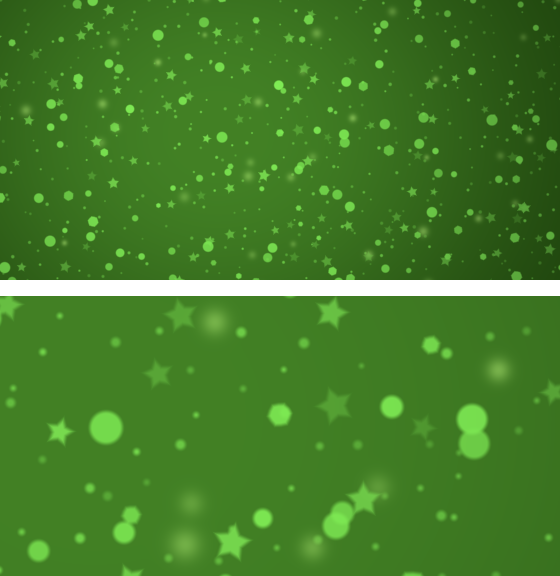
Top: the whole. Bottom: its middle third, enlarged.
This background is drawn by a Shadertoy shader. Its source:

```glsl
// Green confetti: discs, hexagons, stars, soft glows and fine specks strewn over
// a vignetted gradient. Each layer is a jittered grid whose cells hold at most
// one shape, drawn with distance functions. Lengths are in canvas heights.

const vec3 CENTRE_GREEN = vec3(0.258, 0.503, 0.143);
const vec3 CORNER_GREEN = vec3(0.120, 0.265, 0.052);
const vec3 BRIGHT_GREEN = vec3(0.505, 0.940, 0.335);
const vec3 STAR_GREEN   = vec3(0.470, 0.860, 0.310);
const vec3 PALE_GREEN   = vec3(0.550, 0.790, 0.350);

const vec2  LIGHT_POS   = vec2(0.39, 0.52);  // share of the canvas
const vec2  LIGHT_SCALE = vec2(1.0, 1.15);
const vec2  LIGHT_RANGE = vec2(0.1, 1.6);    // start and end of the falloff
const float SHADE_DIM   = 0.68;              // brightness of shapes in full shade
const float EDGE_SOFT   = 0.0034;
const float HEX_SHARE   = 0.30;
const float HEX_INNER   = 0.91;              // above cos(PI / 6): rounded sides
const float STAR_INNER  = 0.56;
const float STAR_TILT   = 0.8;
const float PI          = 3.14159;

const int SPECK = 0, GLOW = 1, STAR = 2, DISC = 3;

struct Layer {
    int kind;
    float cell, density;  // grid spacing, share of filled cells
    vec2 radius, opacity; // smallest and largest
    vec3 tint;
};

const Layer SPECKS = Layer(SPECK, 0.060, 0.66, vec2(0.0025, 0.0060), vec2(0.30, 0.80), BRIGHT_GREEN);
const Layer GLOWS  = Layer(GLOW,  0.200, 0.60, vec2(0.0160, 0.0340), vec2(0.40, 0.85), PALE_GREEN);
const Layer STARS  = Layer(STAR,  0.110, 0.48, vec2(0.0125, 0.0215), vec2(0.25, 1.00), STAR_GREEN);
const Layer DISCS  = Layer(DISC,  0.100, 0.54, vec2(0.0085, 0.0200), vec2(0.72, 1.00), BRIGHT_GREEN);

// Four random values from a cell and a seed, without sine.
vec4 hash4(vec3 key) {
    vec4 h = fract(key.xyzx * vec4(0.1031, 0.1030, 0.0973, 0.1099));
    h += dot(h, h.wzxy + 33.33);
    return fract((h.xxyz + h.yzzw) * h.zywx);
}

// Distance to a star; the inner ratio sets how deep its notches are.
float starDistance(vec2 p, float radius, float points, float inner, float tilt) {
    float sector = PI / points;
    float angle = mod(atan(p.x, p.y) + tilt + sector, 2.0 * sector) - sector;
    vec2 folded = length(p) * vec2(cos(angle), abs(sin(angle)));
    vec2 tip = vec2(radius, 0.0);
    vec2 edge = radius * inner * vec2(cos(sector), sin(sector)) - tip;
    return dot(folded - tip, normalize(vec2(edge.y, -edge.x)));
}

float shapeCoverage(int kind, vec2 p, float radius, vec2 rnd, float soft) {
    if (kind == GLOW) {
        float r = length(p) / radius;
        return exp(-3.0 * r * r);
    }
    float d = length(p) - radius;
    if (kind == STAR) {
        d = starDistance(p, radius, 5.0, STAR_INNER, (rnd.x - 0.5) * STAR_TILT);
    } else if (kind == DISC && rnd.y < HEX_SHARE) {
        d = starDistance(p, radius, 6.0, HEX_INNER, rnd.x * PI);
    }
    return 1.0 - smoothstep(-soft, soft, d);
}

// Blends one layer of scattered shapes over the colour so far.
vec3 scatter(vec3 colour, vec2 p, Layer layer, float dim, float soft) {
    vec2 home = floor(p / layer.cell);
    float seed = 17.0 + 29.0 * float(layer.kind);
    for (int y = -1; y <= 1; y++) {
        for (int x = -1; x <= 1; x++) {
            vec2 cell = home + vec2(x, y);
            vec4 place = hash4(vec3(cell + 11.0, seed));
            if (place.z > layer.density) continue;
            vec4 look = hash4(vec3(cell + 53.0, seed + 7.0));
            vec2 offset = p - (cell + place.xy) * layer.cell;
            float radius = mix(layer.radius.x, layer.radius.y, place.w);
            float opacity = mix(layer.opacity.x, layer.opacity.y, look.x);
            float cover = shapeCoverage(layer.kind, offset, radius, look.yz, soft);
            colour = mix(colour, layer.tint * dim, cover * opacity);
        }
    }
    return colour;
}

void mainImage(out vec4 fragColor, in vec2 fragCoord) {
    vec2 p = fragCoord / iResolution.y;
    float aspect = iResolution.x / iResolution.y;
    float soft = max(EDGE_SOFT, 0.75 / iResolution.y);

    // Lit backdrop
    vec2 toLight = (p - LIGHT_POS * vec2(aspect, 1.0)) * LIGHT_SCALE;
    float shade = smoothstep(LIGHT_RANGE.x, LIGHT_RANGE.y, length(toLight));
    vec3 colour = mix(CENTRE_GREEN, CORNER_GREEN, shade);

    // Confetti, faintest layer first
    float dim = mix(1.0, SHADE_DIM, shade);
    colour = scatter(colour, p, SPECKS, dim, soft);
    colour = scatter(colour, p, GLOWS, dim, soft);
    colour = scatter(colour, p, STARS, dim, soft);
    colour = scatter(colour, p, DISCS, dim, soft);

    fragColor = vec4(colour, 1.0);
}
```
